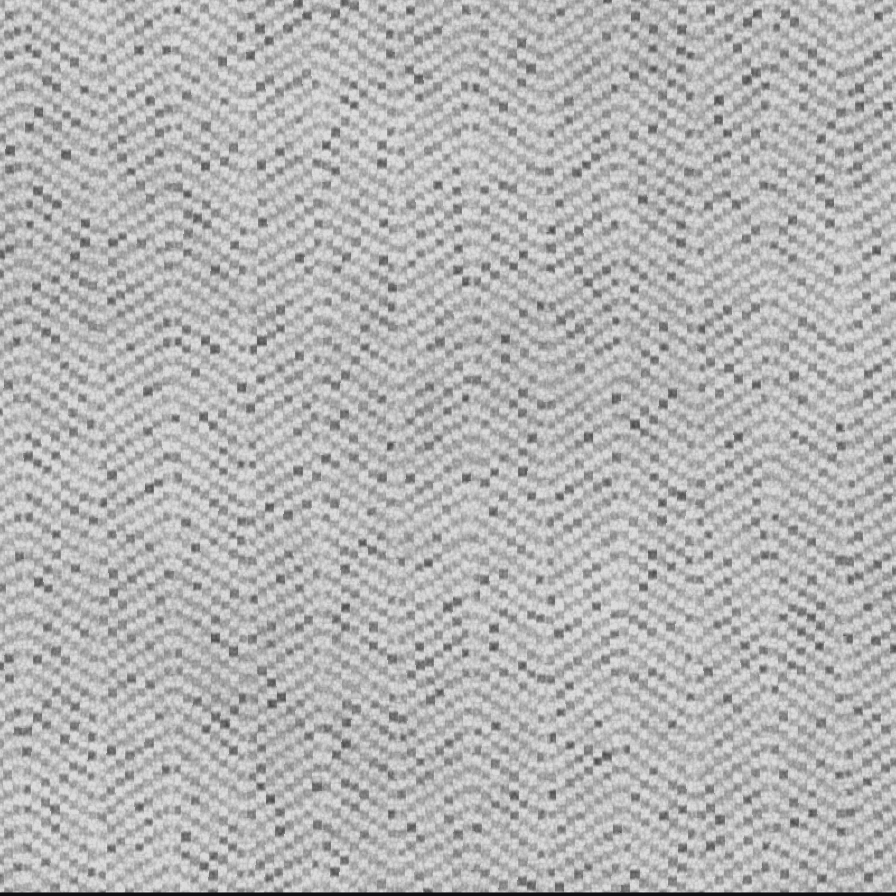
This texture is drawn by a WebGL 1 fragment shader. Its source:

```glsl
precision highp float;
// Grey herringbone cloth: twelve upright bands of stepped diagonal twill whose
// slant flips from band to band. Each yarn step is a soft rounded dash with its
// own shade; cellular fibres and layered sines make the weave uneven.

uniform vec2 u_resolution;

#define BANDS 12.0        // slanted bands across
#define BAND_START 0.026  // left edge of the first full band
#define REPEATS 46.0      // twill lines down each band
#define YARNS 8.0         // yarn steps across a band
#define RISE 0.3333       // part of a repeat climbed per step
#define DASH vec2(0.54, 0.47)  // half size of a dash, in yarn widths
#define SOFTNESS 0.30     // blur of the dash edge, in yarn widths
#define FIBRE 0.15        // strength of the fibre grain
#define EDGE 0.004        // height of the dark lower edge

const vec3 PALE_YARN = vec3(0.795);
const vec3 SHADE_YARN = vec3(0.635);
const vec3 DEEP_GAP = vec3(0.36);
const vec3 EDGE_COLOR = vec3(0.06, 0.06, 0.07);

float hash(vec2 p) {
  vec3 q = fract(vec3(p.xyx) * 0.1031);
  q += dot(q, q.yzx + 33.33);
  return fract((q.x + q.y) * q.z);
}

// Distance to the nearest scattered point
float cellular(vec2 p) {
  vec2 cell = floor(p);
  float nearest = 2.0;
  for (int j = -1; j <= 1; j++) {
    for (int i = -1; i <= 1; i++) {
      vec2 c = cell + vec2(float(i), float(j));
      vec2 point = c + vec2(hash(c), hash(c + 71.7));
      nearest = min(nearest, length(p - point));
    }
  }
  return nearest;
}

// Slow bending of the yarns
vec2 drift(vec2 p) {
  return vec2(sin(p.y * 13.0 + p.x * 5.0) + 0.5 * sin(p.y * 47.0 + 1.3),
              sin(p.x * 11.0 + p.y * 7.0) + 0.6 * sin(p.x * 39.0 - p.y * 17.0)) * 0.0012;
}

float roundedBox(vec2 p, vec2 halfSize, float radius) {
  vec2 q = abs(p) - halfSize + radius;
  return length(max(q, 0.0)) + min(max(q.x, q.y), 0.0) - radius;
}

void main() {
  vec2 uv = gl_FragCoord.xy / u_resolution;
  vec2 p = uv + drift(uv);
  float pixel = BANDS * YARNS / min(u_resolution.x, u_resolution.y);

  // Yarn and band under this point
  float yarnX = (p.x - BAND_START) * BANDS * YARNS;
  float yarn = floor(yarnX);
  float band = floor(yarnX / YARNS);
  float stepInBand = yarn - band * YARNS;
  float flip = mod(band, 2.0);
  float climb = mix(stepInBand, YARNS - 1.0 - stepInBand, flip);

  // Stepped twill lines, slightly shifted on each yarn
  float yarnShift = (hash(vec2(yarn + 40.0, 3.0)) - 0.5) * 0.12;
  float line = p.y * REPEATS + climb * RISE + yarnShift;
  vec2 id = vec2(yarn + 40.0, floor(line) + 20.0);
  float chance = hash(id);
  float size = mix(0.82, 1.14, hash(id + 19.3));
  float aspect = BANDS * YARNS / REPEATS;
  vec2 local = vec2(fract(yarnX) - 0.5, (fract(line) - 0.5) * aspect);
  local.y += (hash(id + 53.1) - 0.5) * 0.22;
  float blur = max(SOFTNESS, pixel);
  float dash = 1.0 - smoothstep(-blur, blur, roundedBox(local, DASH * size, 0.2));

  // Pale yarn floats, rounded across, with shaded dashes between
  float roundness = 0.025 * cos(local.x * 6.2832);
  float floatTone = (hash(id + 87.9) - 0.5) * 0.07;
  vec3 pale = PALE_YARN + roundness + floatTone;
  vec3 shade = mix(SHADE_YARN, DEEP_GAP, pow(chance, 3.0));
  vec3 color = mix(pale, shade, dash);

  // Broken pale stitches where the bands meet
  float seam = abs(fract(yarnX / YARNS + 0.5) - 0.5) * YARNS;
  float stitch = step(0.35, hash(vec2(floor(p.y * REPEATS * 1.5), floor(yarnX / YARNS + 0.5) + 5.0)));
  color = mix(color, PALE_YARN, 0.6 * stitch * (1.0 - smoothstep(0.1, 0.1 + blur * 1.3, seam)));

  // Fibre grain and broad uneven tone
  color += FIBRE * (0.48 - cellular(p * vec2(230.0, 170.0)));
  color += 0.05 * (hash(floor(uv * 384.0)) - 0.5);
  color += 0.010 * (sin(uv.x * 9.0 + 2.0 * sin(uv.y * 6.0)) + sin(uv.y * 15.0 + uv.x * 4.0));

  // Dark lower edge
  float edgePixel = 1.0 / u_resolution.y;
  color = mix(EDGE_COLOR, color, smoothstep(EDGE - edgePixel, EDGE + edgePixel, uv.y));
  gl_FragColor = vec4(clamp(color, 0.0, 0.86), 1.0);
}
```
